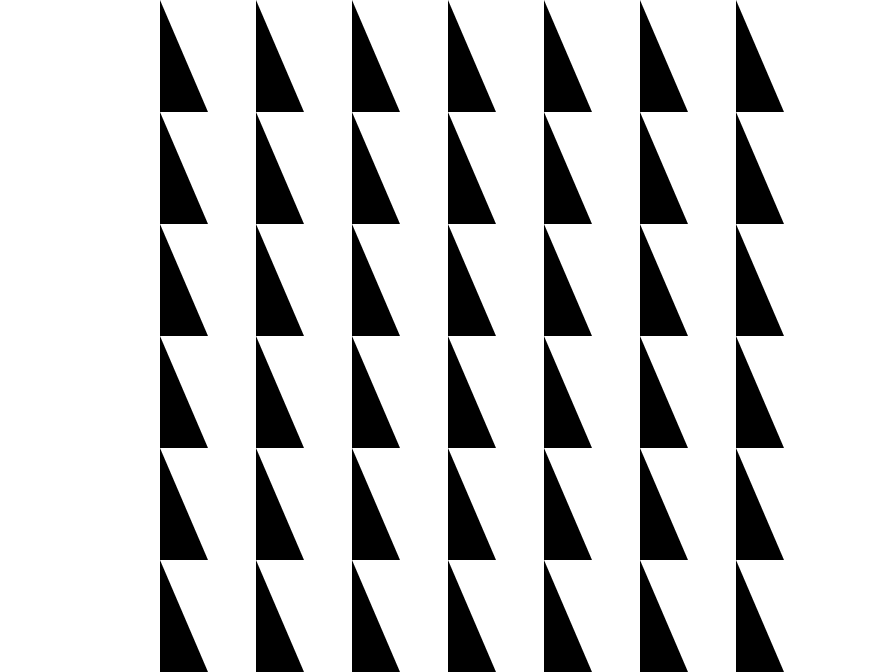
Write a Shadertoy shader that draws this pattern.

```glsl
// Rows of black right-angled sawtooth triangles in a centred square on white.
#define COLUMNS 7.0
#define ROWS 6.0
#define TOOTH_START 0.5   // left edge of the tooth, as a fraction of its cell
#define INK vec3(0.0)
#define PAPER vec3(1.0)

// Signed distance to a right triangle with its corner at the origin.
float rightTriangle(vec2 p, vec2 size) {
    float slope = dot(p - vec2(size.x, 0.0), normalize(size.yx));
    return max(slope, max(-p.x, -p.y));
}

void mainImage(out vec4 fragColor, in vec2 fragCoord) {
    // The centred square spans 0..1, in units of the canvas height.
    vec2 p = (fragCoord - 0.5 * iResolution.xy) / iResolution.y + 0.5;
    float pixel = 1.0 / iResolution.y;

    // Repeat the cell; rows wrap over the full height.
    vec2 count = vec2(COLUMNS, ROWS);
    vec2 cellSize = 1.0 / count;
    vec2 local = fract(p * count) * cellSize;

    // Each tooth fills the right part of its cell.
    vec2 corner = vec2(TOOTH_START * cellSize.x, 0.0);
    vec2 toothSize = cellSize - corner;
    float d = rightTriangle(local - corner, toothSize);
    float coverage = clamp(0.5 - d / pixel, 0.0, 1.0);

    // Blank margins left and right of the square.
    coverage *= step(0.0, p.x) * step(p.x, 1.0);

    fragColor = vec4(mix(PAPER, INK, coverage), 1.0);
}
```
